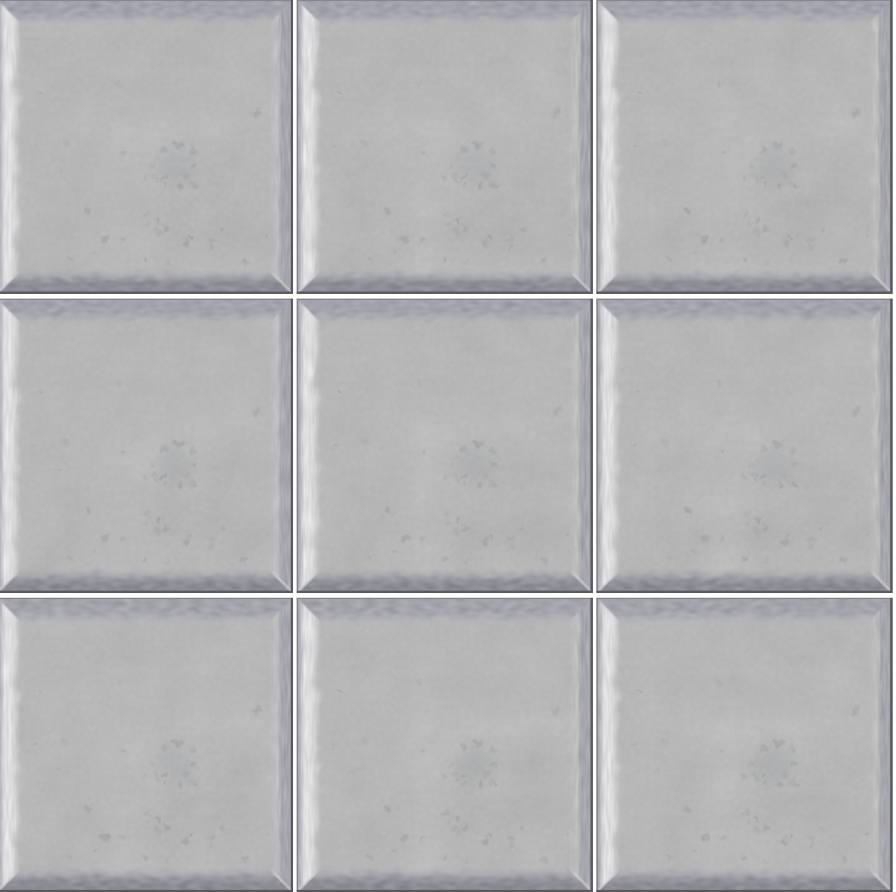
A WebGL 2 fragment shader for this pattern:

```glsl
#version 300 es
precision highp float;

uniform vec2 u_resolution;
out vec4 fragColor;

// Layout, in tile pitches
const vec2 TILES = vec2(2.989, 2.982);
const vec2 PHASE = vec2(0.0164, 0.0097);
const vec2 HALF_GAP = vec2(0.0058, 0.0078);
const float BEVEL = 0.072;
const float DARK_RIM = 0.0080;
const float PALE_RIM = 0.0045;

// Wear
const int FLECKS = 46;
const int CLUSTERED = 18;
const int SMALL_CLUSTERED = 24;
const vec2 CLUSTER = vec2(0.60, 0.565);
const vec2 SMALL_CLUSTER = vec2(0.53, 0.75);
const float FLECK_STRENGTH = 0.62;
const float GRAIN = 0.020;
const float MOTTLE = 0.034;
const float STREAKS = 0.09;

// Colours
const vec3 GROUT = vec3(0.995);
const vec3 FACE = vec3(0.714, 0.716, 0.714);
const vec3 FLECK = vec3(0.60, 0.605, 0.635);
const vec3 LIT = vec3(0.875, 0.875, 0.882);
const vec3 SHADE_TOP = vec3(0.640, 0.640, 0.678);
const vec3 SHADE_RIGHT = vec3(0.650, 0.650, 0.682);
const vec3 SHADE_BOTTOM = vec3(0.550, 0.550, 0.580);
const vec3 RIM_DARK = vec3(0.35, 0.35, 0.37);
const vec3 RIM_PALE = vec3(0.51, 0.51, 0.54);

vec2 hash2(vec2 p) {
    vec3 h = fract(p.xyx * vec3(0.1031, 0.1030, 0.0973));
    h += dot(h, h.yzx + 33.33);
    return fract((h.xx + h.yz) * h.zy);
}

float cornerSlope(vec2 cell, vec2 offset) {
    return dot(hash2(cell + 50.0) * 2.0 - 1.0, offset);
}

float gradientNoise(vec2 p) {
    vec2 i = floor(p), f = fract(p);
    vec2 u = f * f * f * (f * (f * 6.0 - 15.0) + 10.0);
    vec2 e = vec2(1.0, 0.0);
    return mix(mix(cornerSlope(i, f), cornerSlope(i + e, f - e), u.x),
               mix(cornerSlope(i + e.yx, f - e.yx), cornerSlope(i + 1.0, f - 1.0), u.x), u.y);
}

// Coverage of the stains; nearly the same on every tile
float fleckMask(vec2 q, vec2 tile) {
    vec2 warp = vec2(gradientNoise(q * 48.0 + tile * 7.0), gradientNoise(q * 48.0 + 31.0));
    vec2 p = q + 0.018 * warp;
    float mask = 0.35 * (1.0 - smoothstep(0.02, 0.10, length(p - CLUSTER)));
    for (int i = 0; i < FLECKS; i++) {
        vec2 seed = vec2(float(i) * 3.7, 11.0);
        vec2 rnd = hash2(seed), trait = hash2(seed + 23.0);
        vec2 center = mix(vec2(0.09, 0.22), vec2(0.91, 0.90), vec2(rnd.x, sqrt(rnd.y)));
        if (i < CLUSTERED) center = CLUSTER + (rnd - 0.5) * vec2(0.16, 0.15);
        else if (i < SMALL_CLUSTERED) center = SMALL_CLUSTER + (rnd - 0.5) * vec2(0.09, 0.07);
        float radius = mix(0.007, 0.018, trait.x * trait.x);
        float change = 0.75 + 0.25 * hash2(seed + tile * 5.0).x;
        float spot = 1.0 - smoothstep(radius * 0.3, radius * 1.3, length(p - center));
        mask = max(mask, spot * mix(0.4, 1.0, trait.y) * change);
    }
    return mask;
}

void main() {
    vec2 uv = gl_FragCoord.xy / u_resolution;
    vec2 p = vec2(uv.x, 1.0 - uv.y) * TILES + PHASE;
    vec2 tile = floor(p), q = fract(p);
    float px = TILES.x / min(u_resolution.x, u_resolution.y);

    // Distances inward from left/top and right/bottom
    vec2 lo = q - HALF_GAP, hi = 1.0 - HALF_GAP - q;
    float sideX = min(lo.x, hi.x), sideY = min(lo.y, hi.y);
    float edge = min(sideX, sideY);

    // Face with broad mottling, fine grain and stains
    float mottle = gradientNoise(q * 3.3 + 4.0) + 0.7 * gradientNoise(q * 8.0 + tile * 2.0);
    float grain = gradientNoise(q * 60.0 + tile * 3.0) + 0.6 * gradientNoise(q * vec2(18.0, 30.0));
    vec3 color = FACE + MOTTLE * mottle + GRAIN * grain;
    color = mix(color, FLECK, FLECK_STRENGTH * fleckMask(q, tile));

    // Bevel sides, streaked along their length and mitred at the corners
    float streakX = gradientNoise(vec2(q.x * 110.0, q.y * 14.0) + tile * 9.0);
    float streakY = gradientNoise(vec2(q.x * 26.0, q.y * 55.0) + tile * 9.0 + 40.0);
    vec3 leftSide = mix(SHADE_RIGHT, LIT, smoothstep(0.002, 0.030, lo.x));
    vec3 rightSide = mix(SHADE_RIGHT, FACE + 0.04, smoothstep(0.036, 0.056, hi.x));
    vec3 bottomSide = mix(SHADE_BOTTOM, SHADE_TOP, smoothstep(0.025, BEVEL, hi.y));
    vec3 sideColorX = (lo.x < hi.x ? leftSide : rightSide) + STREAKS * streakX;
    vec3 sideColorY = (lo.y < hi.y ? SHADE_TOP : bottomSide) + STREAKS * streakY;
    float mitre = smoothstep(-0.008, 0.008, sideX - sideY);
    vec3 bevelColor = mix(sideColorX, sideColorY, mitre);
    float ragged = edge + 0.016 * gradientNoise(q * 22.0 + 13.0);
    color = mix(color, bevelColor, 1.0 - smoothstep(BEVEL * 0.55, BEVEL * 1.2, ragged));

    // Pale ridge along the lower mitres
    float ridge = 1.0 - smoothstep(0.002, 0.011, abs(sideX - hi.y));
    ridge *= 1.0 - smoothstep(BEVEL * 0.7, BEVEL * 1.1, edge);
    color = mix(color, LIT, 0.5 * ridge);

    // Rims, then grout
    float paleRim = 1.0 - smoothstep(PALE_RIM - px * 0.5, PALE_RIM + px * 0.5, min(lo.x, lo.y));
    float darkRim = 1.0 - smoothstep(DARK_RIM - px * 0.5, DARK_RIM + px * 0.5, min(hi.x, hi.y));
    color = mix(color, RIM_PALE, paleRim);
    color = mix(color, RIM_DARK, darkRim);
    color = mix(GROUT, color, smoothstep(-px * 0.5, px * 0.5, edge));
    fragColor = vec4(color, 1.0);
}
```
